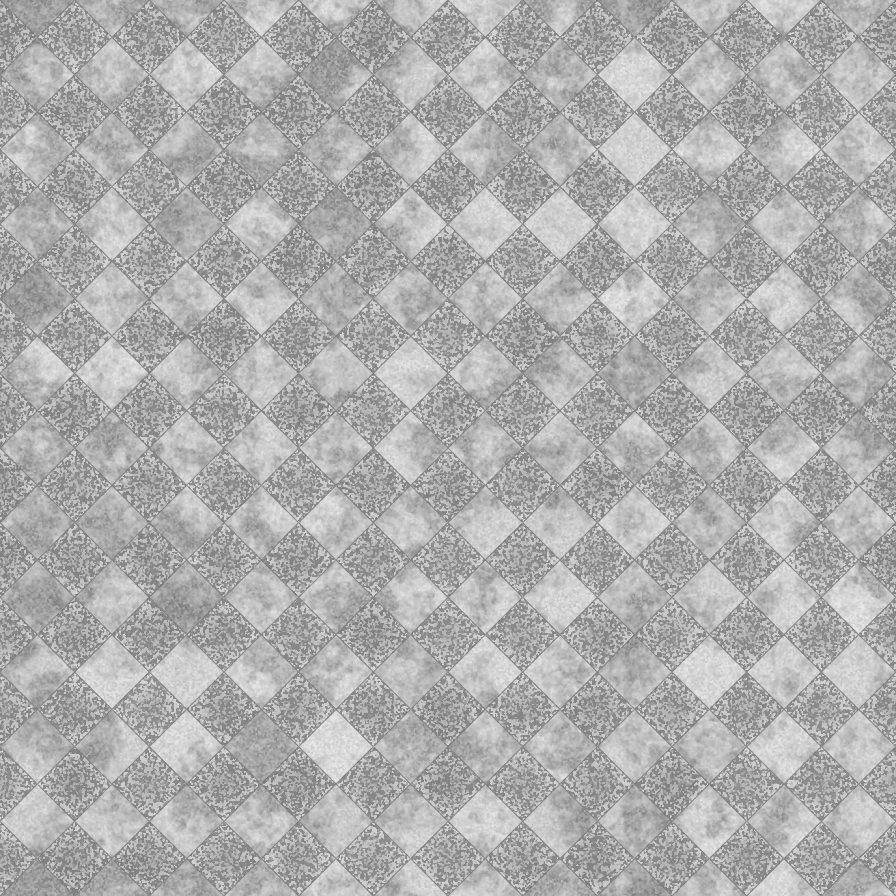
Write a Shadertoy shader that draws this pattern.

```glsl
vec3 hash3(vec2 p) {
    vec3 q = fract(p.xyx * vec3(0.1031, 0.1030, 0.0973));
    q += dot(q, q.yxz + 33.33);
    return fract((q.xxy + q.yzz) * q.zyx);
}

// Smooth cellular noise with a whole number of cells, so it wraps
float cellNoise(vec2 uv, float cells) {
    vec2 p = uv * cells;
    vec2 base = floor(p);
    float total = 0.0, weightSum = 0.0;
    for (int y = -1; y <= 1; y++) {
        for (int x = -1; x <= 1; x++) {
            vec2 cell = base + vec2(x, y);
            vec3 h = hash3(mod(cell, cells) + cells * 1.7);
            vec2 toSeed = cell + h.xy - p;
            float weight = exp(-8.0 * dot(toSeed, toSeed));
            total += h.z * weight;
            weightSum += weight;
        }
    }
    return total / weightSum;
}

// Layered grime, from tile-sized clouds to small blotches
float grime(vec2 uv) {
    float sum = 0.0, norm = 0.0, amplitude = 1.0, cells = 9.0;
    for (int i = 0; i < 6; i++) {
        sum += amplitude * cellNoise(uv, cells);
        norm += amplitude;
        amplitude *= 0.88;
        cells *= 2.0;
    }
    return sum / norm;
}

void mainImage(out vec4 fragColor, in vec2 fragCoord) {
    vec2 uv = fragCoord / iResolution.xy;
    vec2 p = uv * 12.0;
    float pixel = 12.0 / iResolution.y;

    // Diamond lattice: diagonal axes, wrapped tile centre, distance to the joint
    vec2 diagonal = vec2(p.x + p.y, p.x - p.y);
    vec2 id = floor(diagonal);
    vec2 centre = vec2(id.x + id.y + 1.0, id.x - id.y) * 0.5;
    float tone = hash3(mod(centre, 12.0) * 2.0 + 3.0).x - 0.5;
    vec2 inset = 0.5 - abs(fract(diagonal) - 0.5);
    float joint = min(inset.x, inset.y) * 0.7071;

    // Stains with stippled rims, fine grain and dense speckle
    float grain = cellNoise(uv, 450.0) - 0.5;
    float stain = smoothstep(0.36, 0.72, grime(uv) + 0.12 * grain);
    float speckle = smoothstep(0.25, 0.78, cellNoise(uv, 480.0));

    // Worn plain tile
    float plain = 0.83 - 0.22 * stain + 0.06 * tone + grain * (0.12 + 0.08 * stain);

    // Speckled tile, calmer towards its core
    float core = 1.0 - smoothstep(0.05, 0.48, length(p - centre));
    float rough = 0.54 + 0.30 * speckle * (1.0 - 0.4 * core)
                - 0.03 * stain + 0.02 * tone + 0.04 * grain;

    // Checker with smoothed edges, then thin worn joints
    float side = mod(id.x + id.y, 2.0) < 0.5 ? 0.5 : -0.5;
    float shade = mix(rough, plain, 0.5 + side * clamp(2.0 * joint / pixel, 0.0, 1.0));
    float line = 1.0 - smoothstep(0.008 - 0.5 * pixel, 0.008 + 0.5 * pixel, joint);
    shade = mix(shade, 0.49 + 0.1 * grain, line * 0.8);

    fragColor = vec4(vec3(clamp(shade, 0.0, 1.0)), 1.0);
}
```
